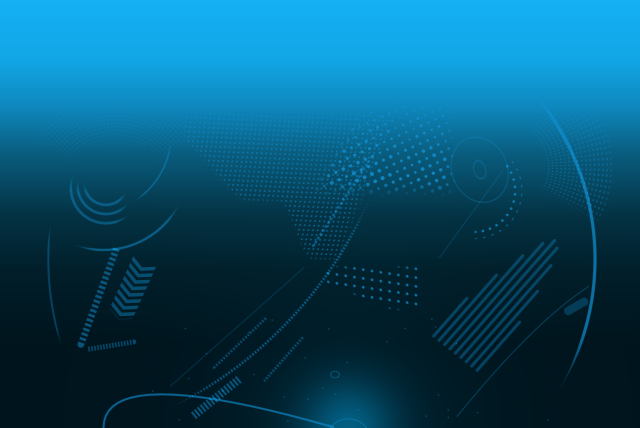
Write a Shadertoy shader that draws this background.

```glsl
// A blue-to-black backdrop with a faint technical globe drawn over it.
// Colour ramps and a floor glow form the base; halftone grids, arcs,
// dashed lines and bars add up to one coverage value.

const float SOFT = 0.9; // edge softness in design units

float hash(float n) { return fract(sin(n * 127.1) * 43758.5453); }

float ink(float d, float w) { return 1.0 - smoothstep(w - SOFT, w + SOFT, d); }

float ramp(float a, float b, float x) { return clamp((x - a) / (b - a), 0.0, 1.0); }

// Soft window from a to b
float band(float x, float a, float b, float soft) {
  return smoothstep(a - soft, a + soft, x) * (1.0 - smoothstep(b - soft, b + soft, x));
}

// Distance to the segment e.xy to e.zw, and the position along it
vec2 segment(vec2 q, vec4 e) {
  vec2 d = e.zw - e.xy;
  float len = length(d), s = clamp(dot(q - e.xy, d) / len, 0.0, len);
  return vec2(length(q - e.xy - d / len * s), s);
}

float line(vec2 q, vec4 e, float w) { return ink(segment(q, e).x, w); }

float stripes(float s, float period) {
  return ink(abs(fract(s / period) - 0.5) * period, period * 0.27);
}

float dashes(vec2 q, vec4 e, float w, float period) {
  vec2 s = segment(q, e);
  return ink(s.x, w) * stripes(s.y, period);
}

// Arc about c, centred on angle mid, thinning towards both ends
float arc(vec2 q, vec2 c, float r, float mid, float span, float w) {
  vec2 v = q - c + 0.0001;
  float turn = acos(clamp(dot(normalize(v), vec2(cos(mid), sin(mid))), -1.0, 1.0));
  float fade = 1.0 - smoothstep(span * 0.55, span, turn);
  return fade * ink(abs(length(v) - r), w * fade);
}

float ring(vec2 q, vec2 c, vec2 size, float tilt) {
  float s = sin(tilt), k = cos(tilt);
  vec2 v = mat2(k, -s, s, k) * (q - c) / size;
  return ink(abs(length(v) - 1.0) * size.x, 0.5);
}

float bezier(vec2 q, vec2 a, vec2 b, vec2 c, float w) {
  float d = 999.0;
  vec2 last = a;
  for (int i = 1; i <= 20; i++) {
    float t = float(i) / 20.0;
    vec2 next = mix(mix(a, b, t), mix(b, c, t), t);
    d = min(d, segment(q, vec4(last, next)).x);
    last = next;
  }
  return ink(d, w);
}

float dots(vec2 q, float spacing, float r) {
  return ink(length(fract(q / spacing) - 0.5) * spacing, r);
}

vec2 polar(vec2 v, float r) { return vec2(atan(v.y, v.x + 0.0001) * r, length(v)); }

float chevrons(vec2 q, vec4 e, float halfWidth) {
  vec2 d = e.zw - e.xy, dir = normalize(d);
  float v = abs(dot(q - e.xy, vec2(-dir.y, dir.x))), u = dot(q - e.xy, dir) + v * 0.5;
  return stripes(u, 8.5) * ink(v, halfWidth) * band(u, 0.0, length(d), SOFT);
}

vec3 backdrop(vec2 q) {
  float y = q.y / 512.0, r = length(q - vec2(418, 512));
  vec3 col = mix(vec3(0.08, 0.69, 0.96), vec3(0.07, 0.65, 0.9), ramp(0.0, 0.14, y));
  col = mix(col, vec3(0.055, 0.53, 0.74), ramp(0.14, 0.25, y));
  col = mix(col, vec3(0.035, 0.36, 0.49), ramp(0.25, 0.36, y));
  col = mix(col, vec3(0.015, 0.2, 0.27), ramp(0.36, 0.5, y));
  col = mix(col, vec3(0.003, 0.12, 0.165), ramp(0.5, 0.63, y));
  col = mix(col, vec3(0, 0.08, 0.115), ramp(0.63, 0.8, y));
  return col + vec3(0.01, 0.24, 0.33) * exp(-r * r / 3200.0) + vec3(0, 0.05, 0.065) * exp(-r * r / 24000.0);
}

float halftones(vec2 q) {
  // Fine land mass, then coarse dots growing downwards
  float lower = 170.0 + 70.0 * (smoothstep(215.0, 300.0, q.x) + smoothstep(335.0, 375.0, q.x));
  float land = band(q.y, 135.0, lower, 6.0) * band(q.x, 222.0, 528.0 - 0.4 * q.y, 6.0);
  float a = 0.6 * land * dots(q + vec2(q.y * q.y * 0.0004, -q.x * 0.04), 5.6, 1.1);
  float coarse = band(q.y, 95.0, 226.0, 12.0) * band(q.x, 505.0 - 0.55 * q.y, 540.0, 8.0);
  vec2 tilted = mat2(0.9, 0.4, -0.4, 0.9) * q, cell = floor(tilted / 9.5);
  float size = mix(0.8, 2.1, ramp(90.0, 215.0, q.y)) * (0.7 + 0.5 * hash(cell.x + cell.y * 17.0));
  a = max(a, coarse * dots(tilted, 9.5, size));
  // Curved fans: left cloud, right edge, dial rim
  vec2 cloud = polar(q - vec2(140, 235), 95.0), fan = polar(q - vec2(600, 200), 95.0);
  vec2 rim = polar(q - vec2(568, 228), 50.0);
  a += 0.35 * band(cloud.y, 70.0, 122.0, 8.0) * band(cloud.x, -235.0, -65.0, 12.0) * dots(cloud, 4.5, 0.9);
  a += 0.4 * band(fan.y, 55.0, 134.0, 5.0) * band(fan.x, -85.0, 45.0, 9.0) * dots(fan, 5.0, 1.1);
  a += 0.85 * band(rim.y, 45.0, 58.0, 1.0) * band(rim.x, -35.0, 78.0, 4.0) * dots(rim, 9.0, 1.6);
  // Loose wedge below
  float wedge = band(q.y, 319.0, min(182.0 + 0.4 * q.x, 370.0), 2.0) * band(q.x, 392.0, 503.0, 2.0);
  return a + 0.85 * wedge * dots(q - vec2(0, q.x * 0.15), 10.5, 1.6);
}

float globe(vec2 q) {
  float a = 0.85 * arc(q, vec2(406, 310), 307.0, -0.15, 0.75, 1.9);
  a += 0.4 * arc(q, vec2(406, 310), 347.0, 3.05, 0.24, 1.2);
  for (float k = 0.0; k < 3.0; k++)
    a += 0.5 * arc(q, vec2(128, 225.0 - k * 3.0), 42.0 - k * 8.0, 2.2 - k * 0.2, 1.5, 1.6);
  a += 0.6 * arc(q, vec2(125, 197), 102.0, 1.2, 0.8, 1.4);
  a += 0.5 * arc(q, vec2(110, 160), 96.0, 0.55, 0.5, 1.0);
  // Dials and sweeping curves
  a += 0.4 * (ring(q, vec2(575, 203), vec2(33, 40), -0.4) + ring(q, vec2(575, 203), vec2(7, 11), -0.3));
  a += 0.6 * (ring(q, vec2(418, 528), vec2(27), 0.0) + ring(q, vec2(402, 448), vec2(5, 4), 0.0));
  a += 0.3 * (line(q, vec4(602, 205, 527, 308), 0.5) + line(q, vec4(365, 320, 205, 462), 0.5));
  a += 0.4 * bezier(q, vec2(548, 498), vec2(640, 385), vec2(705, 343), 0.6);
  return a + 0.75 * bezier(q, vec2(125, 512), vec2(125, 432), vec2(400, 511), 1.2);
}

float hatching(vec2 q) {
  vec2 c = vec2(-15, 40);
  float a = 0.6 * arc(q, c, 499.0, 0.76, 0.4, 1.6) * stripes(polar(q - c, 499.0).x, 4.0);
  a += 0.6 * dashes(q, vec4(447, 186, 376, 294), 1.6, 5.5);
  a += 0.5 * (dashes(q, vec4(320, 380, 257, 440), 1.6, 4.0) + dashes(q, vec4(364, 403, 318, 455), 1.6, 4.0));
  a += 0.6 * (dashes(q, vec4(288, 453, 232, 498), 5.0, 4.5) + dashes(q, vec4(141, 296, 98, 412), 4.0, 6.0));
  a += 0.5 * (dashes(q, vec4(106, 418, 161, 409), 3.0, 3.6) + chevrons(q, vec4(172, 318, 143, 382), 15.0));
  // Slanted bars on a sloping base, then loose specks
  for (float k = 0.0; k < 1.01; k += 0.125) {
    vec2 base = vec2(520, 402) + k * vec2(52, 41);
    float len = 60.0 + 120.0 * sin(3.0 * k);
    a += 0.42 * line(q, vec4(base, base + len * vec2(0.66, -0.75)), 1.8);
  }
  a += 0.35 * line(q, vec4(681, 372, 700, 361), 5.0);
  for (float k = 1.0; k < 30.0; k++)
    a += 0.5 * ink(length(q - vec2(180.0 + 500.0 * hash(k), 375.0 + 135.0 * hash(k + 51.0))), 0.8);
  return a;
}

void mainImage(out vec4 fragColor, in vec2 fragCoord) {
  // Design units: the canvas is 512 high, y runs downwards
  vec2 q = (fragCoord / iResolution.y - 0.5 * iResolution.xy / iResolution.y) * vec2(512, -512) + vec2(384, 256);
  float cover = min(halftones(q) + globe(q) + hatching(q), 1.0) * 0.85 * smoothstep(70.0, 150.0, q.y);
  fragColor = vec4(mix(backdrop(q), vec3(0.06, 0.56, 0.82), cover), 1.0);
}
```
